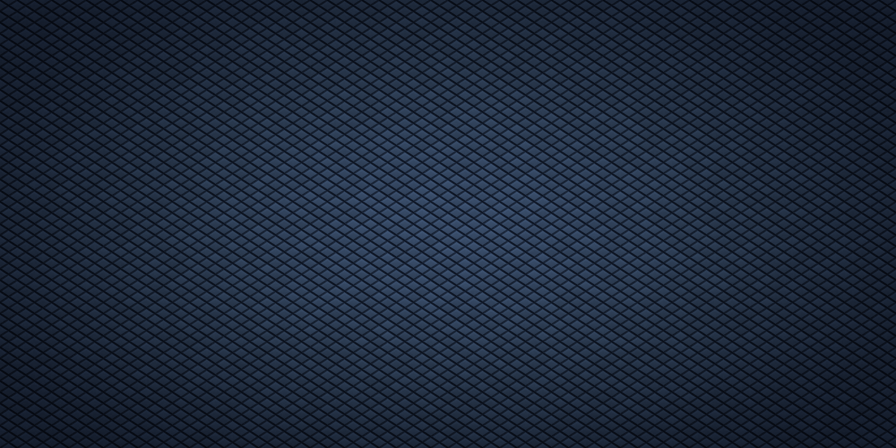
Write a Shadertoy shader that draws this pattern.

```glsl
const vec2 REPEATS = vec2(52.0, 40.0);
const float GROOVE_WIDTH = 0.0042;
const float RIM_WIDTH = 0.0034;
const vec3 CENTRE_BLUE = vec3(0.217, 0.292, 0.402);
const vec3 MIDDLE_SLATE = vec3(0.165, 0.225, 0.307);
const vec3 EDGE_NAVY = vec3(0.084, 0.118, 0.179);
const vec3 GROOVE_TINT = vec3(0.25, 0.29, 0.36);

float hash(vec2 p) {
    return fract(sin(dot(p, vec2(127.1, 311.7))) * 43758.5453);
}

// Soft band centred on zero distance
float band(float dist, float width, float pixel) {
    float halfWidth = 0.5 * width;
    float blur = max(pixel, 0.0018) * 0.75;
    return 1.0 - smoothstep(halfWidth - blur, halfWidth + blur, abs(dist));
}

// Signed distance to the nearest whole-number line
float lineDistance(float coord, float density) {
    return (fract(coord + 0.5) - 0.5) / density;
}

vec3 vignette(vec2 uv) {
    float radius = length((uv - 0.5) * vec2(1.9, 1.7));
    vec3 inner = mix(CENTRE_BLUE, MIDDLE_SLATE, smoothstep(0.0, 0.7, radius));
    return mix(inner, EDGE_NAVY, smoothstep(0.4, 1.2, radius));
}

void mainImage(out vec4 fragColor, in vec2 fragCoord) {
    vec2 uv = fragCoord / iResolution.xy;
    float pixel = 1.0 / iResolution.y;
    float aspect = iResolution.x / iResolution.y;

    // Diagonal lattice coordinates
    vec2 grid = vec2(uv.x, uv.y - 1.0) * REPEATS;
    vec2 lattice = vec2(grid.x + grid.y, grid.y - grid.x);
    vec2 cell = floor(lattice);
    vec2 local = fract(lattice);
    float density = length(REPEATS / vec2(aspect, 1.0));

    // Diamond faces, brighter toward the upper corner
    float tone = 0.94 + 0.10 * hash(cell);
    float slope = 0.92 + 0.08 * (local.x + local.y);
    vec3 color = vignette(uv) * tone * slope;

    // Lit rims just below the grooves
    float rise = lineDistance(lattice.y, density);
    float fall = lineDistance(lattice.x, density);
    float rim = max(band(rise + GROOVE_WIDTH, RIM_WIDTH, pixel),
                    band(fall + GROOVE_WIDTH, RIM_WIDTH, pixel));
    color *= 1.0 + 0.08 * rim;

    // Dark grooves, deeper along the falling diagonal
    float groove = max(0.72 * band(rise, GROOVE_WIDTH, pixel),
                       band(fall, GROOVE_WIDTH, pixel));
    color *= mix(vec3(1.0), GROOVE_TINT, groove);

    // Fine grain
    float grain = hash(floor(uv * vec2(512.0, 256.0))) - 0.5;
    color += 0.008 * grain;

    fragColor = vec4(clamp(color, 0.0, 1.0), 1.0);
}
```
